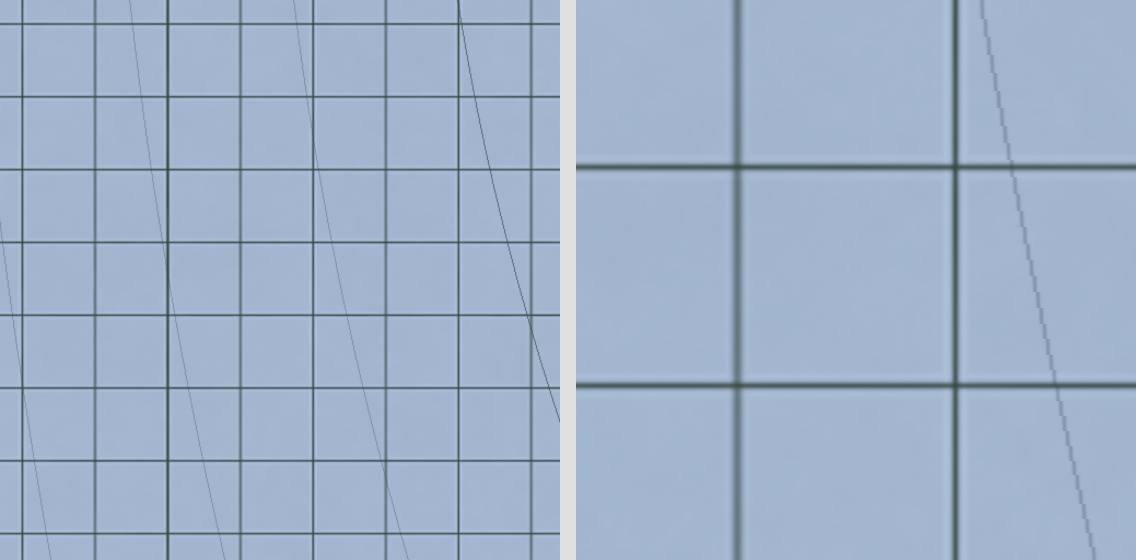
Left: the whole. Right: its middle third, enlarged.
A WebGL 1 fragment shader for this pattern:

```glsl
precision highp float;

uniform vec2 u_resolution;

#define GRID_PITCH vec2(0.1298, 0.13)
#define GRID_ORIGIN vec2(0.0400, 0.0471)
#define PAPER_COLOR vec3(0.637, 0.710, 0.811)
#define INK_COLOR vec3(0.20, 0.27, 0.25)
#define ARC_COLOR vec3(0.28, 0.34, 0.42)
#define LINE_WIDTH 0.0020
#define SOFT_WIDTH 0.0030
#define HEAVY_COLUMN 2.0
#define HALO_STRENGTH 0.035
#define ARC_STEPS 512.0
#define ARC_WIDTH 0.0013
#define MOTTLE 0.022

float hash(vec2 p) {
  vec3 q = fract(vec3(p.xyx) * 0.1031);
  q += dot(q, q.yzx + 33.33);
  return fract((q.x + q.y) * q.z);
}

float noise(vec2 p) {
  vec2 cell = floor(p);
  vec2 f = fract(p);
  f = f * f * (3.0 - 2.0 * f);
  float low = mix(hash(cell), hash(cell + vec2(1.0, 0.0)), f.x);
  float high = mix(hash(cell + vec2(0.0, 1.0)), hash(cell + vec2(1.0, 1.0)), f.x);
  return mix(low, high, f.y);
}

// Soft line profile that never gets thinner than a pixel
float stroke(float distance, float width, float pixel) {
  float d = distance / max(width, 0.7 * pixel);
  return exp(-d * d);
}

// Pale rim on both sides of a line
float halo(float distance) {
  return stroke(abs(distance) - 0.0055, 0.0022, 0.0);
}

// Faint family of stepped curves that lean further to the right
float arcs(vec2 p, float pixel) {
  float ink = 0.0;
  float t = 1.0 - p.y;
  for (int k = 0; k < 4; k++) {
    float i = float(k);
    float last = max(i - 2.0, 0.0);
    float start = -0.0444 + 0.2762 * i + 0.0167 * max(i - 1.0, 0.0);
    float slope = 0.0965 + 0.012 * i + 0.022 * last;
    float bend = 0.039 + 0.0225 * i + 0.01 * last;
    float x = start + t * (slope + t * bend);
    float stepped = (floor(x * ARC_STEPS) + 0.5) / ARC_STEPS;
    float center = mix(x, stepped, 0.8);
    float strength = mix(0.33, 0.68, last);
    ink = max(ink, strength * stroke(p.x - center, ARC_WIDTH, pixel));
  }
  return ink;
}

void main() {
  vec2 p = gl_FragCoord.xy / u_resolution;
  float pixel = 1.0 / min(u_resolution.x, u_resolution.y);

  // Paper with broad mottling and fine grain
  float tone = 0.4 * noise(p * 9.0) + 0.35 * noise(p * 45.0) + 0.25 * noise(p * 190.0);
  vec3 color = PAPER_COLOR + MOTTLE * (tone - 0.5);

  // Signed distance to the nearest grid line on each axis
  vec2 index = floor((p - GRID_ORIGIN) / GRID_PITCH + 0.5);
  vec2 d = p - GRID_ORIGIN - index * GRID_PITCH;

  // Columns alternate between crisp and soft, with one heavy line
  float soft = mod(index.x, 2.0);
  float heavy = 1.0 - step(0.5, abs(index.x - HEAVY_COLUMN));
  float columnWidth = mix(LINE_WIDTH, SOFT_WIDTH, max(soft, 0.8 * heavy));
  float columnInk = mix(0.82, 0.56, soft) + 0.1 * heavy;
  float column = columnInk * stroke(d.x, columnWidth, pixel);
  float row = 0.80 * stroke(d.y, LINE_WIDTH, pixel);

  // Uneven ink along the lines
  float wear = 0.93 + 0.12 * noise(p * 28.0 + 7.0);
  float ink = (1.0 - (1.0 - column) * (1.0 - row)) * wear;

  color += HALO_STRENGTH * max(halo(d.x) * (1.0 - 0.5 * soft), 0.7 * halo(d.y));
  color = mix(color, ARC_COLOR, arcs(p, pixel));
  color = mix(color, INK_COLOR, clamp(ink, 0.0, 1.0));
  gl_FragColor = vec4(color, 1.0);
}
```
